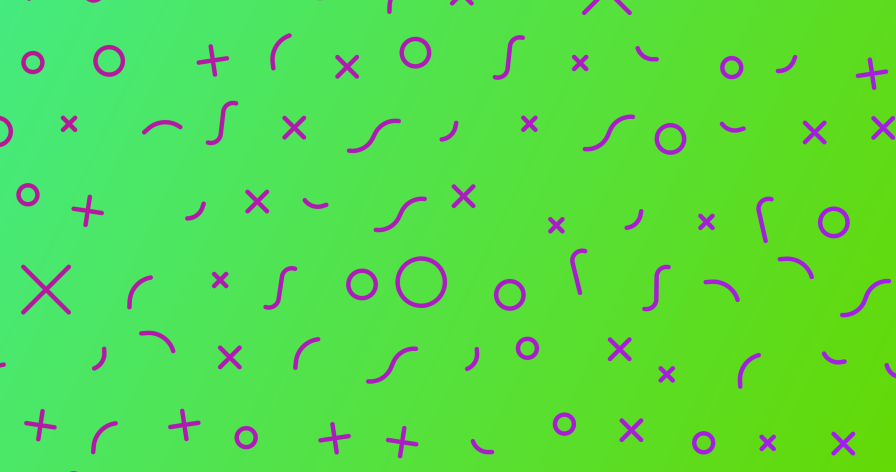
Give the GLSL for this pattern, as a WebGL 2 fragment shader.

```glsl
#version 300 es
precision highp float;

uniform vec2 u_resolution;
out vec4 fragColor;

vec3 hash3(vec2 p) {
  vec3 q = fract(p.xyx * vec3(0.1031, 0.1030, 0.0973));
  q += dot(q, q.yxz + 33.33);
  return fract((q.xxy + q.yzz) * q.zyx);
}

vec2 rotate(vec2 p, float angle) {
  float c = cos(angle), s = sin(angle);
  return vec2(c * p.x + s * p.y, c * p.y - s * p.x);
}

float ring(vec2 p, float radius) {
  return abs(length(p) - radius);
}

float plusSign(vec2 p, float arm) {
  p = abs(p);
  if (p.y > p.x) p = p.yx;
  return length(p - vec2(min(p.x, arm), 0.0));
}

// Stem rising from the origin, then an arc bending to the right
float hook(vec2 p, float stem, float radius, float sweep) {
  float line = length(p - vec2(0.0, clamp(p.y, 0.0, stem)));
  vec2 q = vec2(radius - p.x, p.y - stem);
  float a = clamp(atan(q.y, q.x), 0.0, sweep);
  return min(line, length(q - radius * vec2(cos(a), sin(a))));
}

// Two hooks joined by point symmetry
float sCurve(vec2 p, float stem, float radius, float sweep) {
  return hook(p.y < 0.0 ? -p : p, stem, radius, sweep);
}

// Distance to the centre line of one randomly chosen shape
float confetti(vec2 p, vec3 rnd) {
  float kind = rnd.x, size = rnd.y;
  float tilt = (rnd.z - 0.5) * 0.5;
  bool small = size < 0.45, big = size > 0.91;

  if (kind < 0.26) return ring(p, small ? 0.020 : big ? 0.050 : 0.029);
  if (kind < 0.48) {
    return plusSign(rotate(p, 0.785), small ? 0.018 : big ? 0.068 : 0.029);
  }
  if (kind < 0.58) return plusSign(rotate(p, rnd.z < 0.5 ? 0.15 : -0.15), 0.030);
  if (kind < 0.76) {
    float turn = size < 0.7 ? tilt * 0.5 : size < 0.85 ? -0.85 : -1.5;
    return hook(rotate(p, turn) + vec2(0.030, 0.030), 0.012, 0.054, 1.35);
  }
  if (kind < 0.85) {
    float turn = size < 0.5 ? 1.7 : 3.0;
    return hook(rotate(p, turn + tilt) + vec2(0.018, 0.018), 0.008, 0.034, 1.25);
  }
  if (kind < 0.95) {
    return size < 0.5
      ? sCurve(rotate(p, -0.42 + tilt * 0.2), 0.006, 0.048, 1.25)
      : sCurve(rotate(p, tilt * 0.6), 0.024, 0.021, 1.75);
  }
  return hook(rotate(p, tilt) + vec2(0.015, 0.045), 0.065, 0.021, 2.1);
}

// Nearest shape on a jittered grid with shifted rows
float scatter(vec2 p) {
  float cell = 0.158, nearest = 1.0;
  vec2 grid = p / cell;
  for (int j = -1; j <= 1; j++) {
    float row = floor(grid.y) + float(j);
    float shift = 0.37 * row;
    for (int i = -1; i <= 1; i++) {
      vec2 id = vec2(floor(grid.x + shift) + float(i), row);
      vec2 jitter = (hash3(id + 17.0).xy - 0.5) * 0.44;
      vec2 centre = id + 0.5 + jitter - vec2(shift, 0.0);
      nearest = min(nearest, confetti(p - centre * cell, hash3(id + 71.0)));
    }
  }
  return nearest;
}

void main() {
  vec2 uv = gl_FragCoord.xy / u_resolution;
  vec2 p = gl_FragCoord.xy / u_resolution.y;

  // Both gradients run from the upper left to the lower right
  float slope = 0.8 * uv.x + 0.2 * (1.0 - uv.y);
  vec3 background = mix(vec3(0.27, 0.92, 0.50), vec3(0.39, 0.85, 0.02), slope);
  vec3 ink = mix(vec3(0.725, 0.09, 0.56), vec3(0.625, 0.125, 0.94), slope);

  float edge = 0.7 / u_resolution.y;
  float stroke = 1.0 - smoothstep(-edge, edge, scatter(p) - 0.0047);
  fragColor = vec4(mix(background, ink, stroke), 1.0);
}
```
